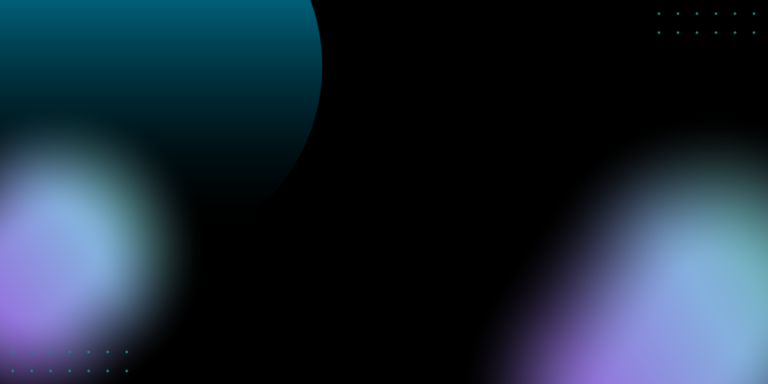
Write a WebGL 2 fragment shader that draws this background.

```glsl
#version 300 es
precision highp float;
// Dark backdrop: a teal disc fading downward, two soft violet-to-teal glows
// in the lower corners, and two small dot grids. Built from distance
// functions and gradients, in units of the canvas height.

#define DISC_CENTER vec2(0.344, 0.828)
#define DISC_RADIUS 0.495
#define DISC_FADE_END 0.41
#define DISC_FADE_POWER 1.6
#define DOT_SPACING 0.0495
#define DOT_RADIUS 0.0032
#define DISC_TEAL vec3(0.0, 0.37, 0.47)
#define VIOLET vec3(0.58, 0.46, 0.87)
#define SKY vec3(0.52, 0.69, 0.87)
#define AQUA vec3(0.44, 0.70, 0.73)
#define DOT_COLOR vec3(0.10, 0.52, 0.52)

uniform vec2 u_resolution;
out vec4 fragColor;

// Distance to the segment from a to b
float segmentDistance(vec2 p, vec2 a, vec2 b) {
    vec2 ab = b - a;
    float t = clamp(dot(p - a, ab) / dot(ab, ab), 0.0, 1.0);
    return length(p - a - ab * t);
}

// Opacity of a blurred capsule
float glowMask(vec2 p, vec2 a, vec2 b, float radius, float blur) {
    float d = segmentDistance(p, a, b) - radius;
    return 1.0 - smoothstep(-blur, blur, d);
}

// Violet to sky to aqua along the axis between two points
vec3 glowColor(vec2 p, vec2 start, vec2 end) {
    vec2 axis = end - start;
    float t = dot(p - start, axis) / dot(axis, axis);
    vec3 color = mix(VIOLET, SKY, clamp(t / 0.65, 0.0, 1.0));
    return mix(color, AQUA, smoothstep(0.6, 1.05, t));
}

// Grid of dots, with origin at its lower left dot
float dotGrid(vec2 p, vec2 origin, vec2 count, float pixel) {
    vec2 cell = (p - origin) / DOT_SPACING;
    vec2 nearest = clamp(floor(cell + 0.5), vec2(0.0), count - 1.0);
    float d = length(cell - nearest) * DOT_SPACING - DOT_RADIUS;
    return 1.0 - smoothstep(-pixel, pixel, d);
}

void main() {
    vec2 p = gl_FragCoord.xy / u_resolution.y;
    float pixel = 1.0 / u_resolution.y;

    // Disc with vertical fade
    float edge = length(p - DISC_CENTER) - DISC_RADIUS;
    float disc = 1.0 - smoothstep(-pixel, pixel, edge);
    float height = clamp((p.y - DISC_FADE_END) / (1.0 - DISC_FADE_END), 0.0, 1.0);
    vec3 color = DISC_TEAL * disc * pow(height, DISC_FADE_POWER);

    // Left glow
    float leftMask = glowMask(p, vec2(0.156, 0.349), vec2(0.073, 0.276), 0.235, 0.15);
    vec3 leftColor = glowColor(p, vec2(0.0, 0.193), vec2(0.365, 0.44));
    color = mix(color, leftColor, leftMask);

    // Right glow
    float rightMask = glowMask(p, vec2(1.862, 0.206), vec2(1.693, -0.042), 0.30, 0.20);
    vec3 rightColor = glowColor(p, vec2(1.536, 0.0), vec2(2.03, 0.297));
    color = mix(color, rightColor, rightMask);

    // Dot grids at lower left and upper right
    float dots = dotGrid(p, vec2(0.033, 0.034), vec2(7.0, 2.0), pixel);
    dots = max(dots, dotGrid(p, vec2(1.716, 0.915), vec2(6.0, 2.0), pixel));
    color = mix(color, DOT_COLOR, dots);

    fragColor = vec4(color, 1.0);
}
```
